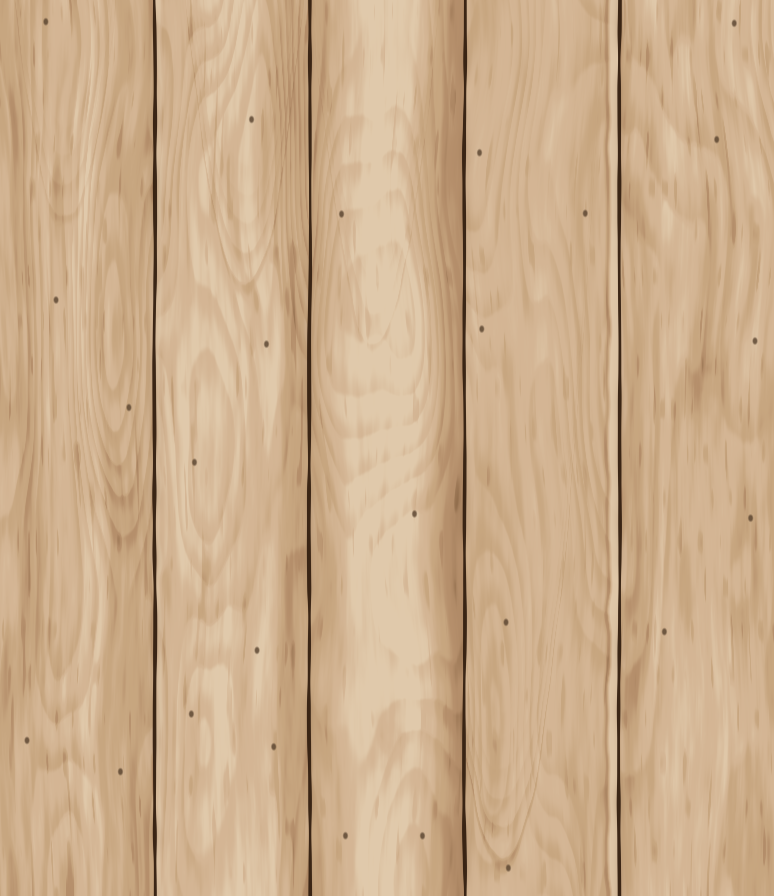
Write a Shadertoy shader that draws this texture.

```glsl
// Five upright planks of pale, weathered timber parted by thin dark seams.
// Each plank has a tone profile; stretched noise adds fibres and contour grain,
// parabolas add cathedral arches, and soft ellipses add knots.

#define PLANKS 5.0
#define SEAM_HALF 0.010
#define SEAM_WOBBLE 0.012
#define FIBRE_GAIN 0.34
#define BAND_GAIN 0.34
#define RING_COUNT 9.0
#define RING_GAIN 0.17
#define ARCH_CURVE 13.0
#define SPECK_CHANCE 0.22

const vec3 SEAM  = vec3(0.20, 0.12, 0.06);
const vec3 DEEP  = vec3(0.56, 0.42, 0.29);
const vec3 BROWN = vec3(0.71, 0.56, 0.42);
const vec3 MID   = vec3(0.78, 0.65, 0.50);
const vec3 TAN   = vec3(0.83, 0.71, 0.58);
const vec3 PALE  = vec3(0.88, 0.79, 0.67);

// Per plank: tone at left, centre and right, then grain contrast
const vec4 PROFILE[5] = vec4[5](
    vec4(0.54, 0.66, 0.48, 1.0), vec4(0.68, 0.82, 0.47, 0.9),
    vec4(0.56, 0.93, 0.30, 0.7), vec4(0.62, 0.69, 0.64, 0.65),
    vec4(0.57, 0.68, 0.69, 1.0));
// Per plank: x within the plank, height on the canvas, strength
const vec3 ARCH[5] = vec3[5](
    vec3(0.42, 0.76, 0.5), vec3(0.58, 0.68, 0.8), vec3(0.42, 0.62, 0.5),
    vec3(0.25, 0.035, 1.0), vec3(0.50, 0.90, 0.0));
const vec3 KNOT[5] = vec3[5](
    vec3(0.90, 0.42, 0.4), vec3(0.50, 0.50, 0.0), vec3(0.52, 0.17, 0.8),
    vec3(0.30, 0.60, 0.0), vec3(0.58, 0.585, 0.5));

float hash(vec2 p) {
    return fract(sin(dot(p, vec2(127.1, 311.7))) * 43758.55);
}

float noise(vec2 p) {
    vec2 i = floor(p), f = fract(p);
    f = f * f * (3.0 - 2.0 * f);
    return mix(mix(hash(i), hash(i + vec2(1, 0)), f.x),
               mix(hash(i + vec2(0, 1)), hash(i + vec2(1, 1)), f.x), f.y);
}

float fbm(vec2 p) {
    float sum = 0.0, gain = 0.5;
    for (int i = 0; i < 3; i++) {
        sum += gain * noise(p);
        p = p * 2.03 + 17.3;
        gain *= 0.5;
    }
    return sum / 0.875;
}

vec3 woodRamp(float t) {
    vec3 c = mix(DEEP * 0.85, DEEP, smoothstep(-0.25, 0.0, t));
    c = mix(c, BROWN, smoothstep(0.0, 0.3, t));
    c = mix(c, MID, smoothstep(0.3, 0.5, t));
    c = mix(c, TAN, smoothstep(0.5, 0.7, t));
    return mix(c, PALE, smoothstep(0.7, 0.92, t));
}

// Grain lines: slow rise, soft sudden fall
float ringLine(float field) {
    float s = fract(field);
    return smoothstep(0.25, 0.85, s) * (1.0 - smoothstep(0.85, 1.0, s));
}

void mainImage(out vec4 fragColor, in vec2 fragCoord) {
    // Both axes are measured in plank widths
    float aspect = iResolution.y / iResolution.x;
    vec2 p = fragCoord / iResolution.x * PLANKS;
    float pixel = PLANKS / iResolution.x;
    p.x += SEAM_WOBBLE * (noise(vec2(p.y * 1.7, floor(p.x + 0.5))) - 0.5);

    float id = clamp(floor(p.x), 0.0, PLANKS - 1.0);
    int k = int(id);
    vec2 q = vec2(p.x - id, p.y);
    vec2 seed = vec2(id * 37.0, id * 19.0);
    vec4 profile = PROFILE[k];
    vec2 toArch = q - vec2(ARCH[k].x, ARCH[k].y * PLANKS * aspect);
    vec2 toKnot = q - vec2(KNOT[k].x, KNOT[k].y * PLANKS * aspect);

    // Grain drifts sideways and bends around the knot
    float knot = KNOT[k].z * exp(-dot(toKnot * vec2(7.0, 3.2), toKnot * vec2(7.0, 3.2)));
    float drift = 0.14 * (noise(q * vec2(1.6, 0.9) + seed) - 0.5);
    vec2 g = vec2(q.x + drift + 0.25 * knot * toKnot.x, q.y) + seed;

    // Broad tone across the plank
    float tone = mix(profile.x, profile.y, smoothstep(0.0, 0.45, g.x - seed.x));
    tone = mix(tone, profile.z, smoothstep(0.58, 0.95, g.x - seed.x));
    tone += 0.14 * (noise(q * vec2(1.5, 0.8) + seed + 5.0) - 0.5);

    // Fibres, streaks and contour grain
    float grain = FIBRE_GAIN * (fbm(g * vec2(27.0, 2.2)) - 0.5);
    grain += BAND_GAIN * (fbm(g * vec2(7.0, 0.45) + 9.0) - 0.5);
    float field = RING_COUNT * noise(g * vec2(2.6, 0.55) + 3.0) + 0.5 * noise(g * vec2(9.0, 2.0));
    grain -= RING_GAIN * (ringLine(field) - 0.3);
    float pores = smoothstep(0.76, 0.95, noise(g * vec2(42.0, 3.5) + 50.0));
    tone += profile.w * (grain - 0.22 * pores);

    // Nested cathedral arches above their tip
    float arch = toArch.y - ARCH_CURVE * toArch.x * toArch.x + 0.12 * noise(g * vec2(9.0, 3.0));
    float archFade = smoothstep(-0.05, 0.03, arch) * exp(-2.6 * max(arch, 0.0));
    tone -= 0.28 * ARCH[k].z * archFade * ringLine(arch * 5.0 + 0.65) * exp(-0.5 * abs(toArch.y));

    // Knot stain with rough rings
    tone -= knot * (0.36 + 0.3 * (fbm(q * vec2(14.0, 7.0) + seed) - 0.5));

    // Pale sapwood edges on the second and fourth planks
    float ragged = 0.02 * (noise(vec2(q.y * 6.0, id)) - 0.5);
    if (k == 3) {
        tone -= 0.3 * exp(-pow((q.x + ragged - 0.92) / 0.014, 2.0));
        tone = mix(tone, 0.93, 0.85 * smoothstep(0.925, 0.95, q.x + ragged));
    }
    if (k == 1) tone = mix(tone, 0.92, 0.7 * (1.0 - smoothstep(0.03, 0.06, q.x + ragged)));
    vec3 color = woodRamp(tone);

    // Sparse dark specks
    vec2 cell = floor(q * vec2(2.0, 1.5));
    vec2 spot = (cell + 0.2 + 0.6 * vec2(hash(cell + seed), hash(cell + seed + 7.0))) / vec2(2.0, 1.5);
    float speck = step(hash(cell + seed + 13.0), SPECK_CHANCE);
    color = mix(color, DEEP * 0.6, 0.8 * speck * (1.0 - smoothstep(0.008, 0.015 + pixel, length((q - spot) * vec2(1.0, 0.7)))));

    // Seams: soft brown fringe around a dark core of varying width
    float seam = abs(p.x - clamp(floor(p.x + 0.5), 1.0, PLANKS - 1.0));
    float wear = noise(vec2(p.y * 5.0, floor(p.x + 0.5) * 11.0));
    float halfWidth = SEAM_HALF * (0.7 + 0.6 * wear);
    color = mix(color, DEEP, 0.55 * wear * exp(-seam / 0.022));
    color = mix(color, SEAM, 0.95 * (1.0 - smoothstep(halfWidth - 0.5 * pixel, halfWidth + 0.7 * pixel, seam)));

    fragColor = vec4(color, 1.0);
}
```
